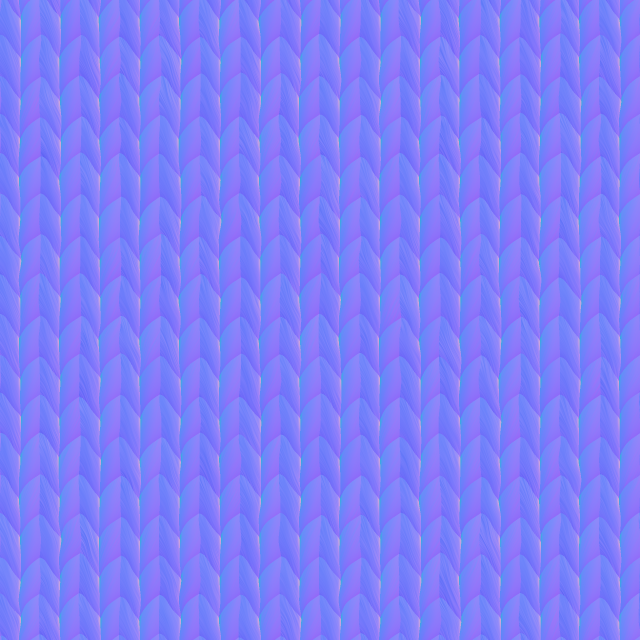
Write a Shadertoy shader that draws this texture map.

```glsl
// Tangent-space normal map of stockinette knitting: 16 columns by 16 rows of paired,
// leaf-shaped strands meeting in upward chevrons. Each strand gets analytic slopes
// from its local coordinates, plus fine fibres; all hashes wrap so the tile is seamless.

const float STITCHES = 16.0;

float hash(vec2 p) {
    vec3 q = fract(vec3(p.xyx) * 0.1031);
    q += dot(q, q.yzx + 33.33);
    return fract((q.x + q.y) * q.z);
}

float stitchHash(vec2 cell, float seed) {
    return hash(mod(cell, STITCHES) + seed);
}

// Value noise that repeats after the given whole period.
float wrapNoise(vec2 p, float period) {
    vec2 i = floor(p), f = fract(p);
    f = f * f * (3.0 - 2.0 * f);
    vec2 a = mod(i, period), b = mod(i + 1.0, period);
    return mix(mix(hash(a), hash(vec2(b.x, a.y)), f.x),
               mix(hash(vec2(a.x, b.y)), hash(b), f.x), f.y);
}

// Height offset of a stitch's lower rim, varied per stitch.
float rimJitter(float column, float row) {
    return 0.13 * stitchHash(vec2(column, row), 3.0);
}

vec3 knitNormal(vec2 uv) {
    vec2 p = uv * STITCHES;
    p.x += 0.07 * (wrapNoise(p * 2.0, 2.0 * STITCHES) - 0.5);

    // Column, leg side, and distance from the chevron's spine (0) to the groove (1).
    float column = floor(p.x + 0.5);
    float side = p.x < column ? -1.0 : 1.0;
    float u = 2.0 * abs(p.x - column);

    // Sloping rounded shoulders turn straight rows into chevrons.
    float drop = side < 0.0 ? 0.33 * u + 0.24 * pow(u, 4.0)
                            : 0.50 * u - 0.06 * sin(6.2832 * u) + 0.12 * pow(u, 9.0);
    float y = p.y - 0.06 + drop;
    float row = floor(y);
    if (y - row < rimJitter(column, row)) row -= 1.0;
    float low = row + rimJitter(column, row);
    float high = row + 1.0 + rimJitter(column, row + 1.0);
    float v = (y - low) / (high - low);

    // Rounded cross-section of the leaning strand: two facets with a soft ridge.
    vec2 cell = vec2(column, row);
    float variation = stitchHash(cell, 21.0 + side);
    float ridge = side < 0.0 ? 0.55 : 0.62;
    float across = smoothstep(ridge - 0.38, ridge + 0.38, u + 0.35 * (v - 0.5)) - 0.5;
    vec2 slope = vec2(side * (side < 0.0 ? 0.25 : 0.23) * across,
                      0.15 * (v - 0.5) + 0.03 * across);
    slope += 0.05 * (vec2(variation, stitchHash(cell, 40.0 + side)) - 0.5);

    // Steep shoulder into the groove, and a tuck under the next strand.
    float groove = pow(u, side < 0.0 ? 9.0 : 14.0) * (0.25 + 0.75 * v * v);
    slope += groove * vec2(side * (side < 0.0 ? 0.36 : 0.65), 0.12);
    float junction = smoothstep(0.86, 1.0, u) * smoothstep(0.62, 0.95, v);
    slope += junction * vec2(side * 0.3, 0.25);
    slope.y -= 0.07 * pow(1.0 - v, 8.0);

    // Fibres fan from the spine's tip towards the groove; the right leg is rougher.
    float fibre = u + 1.25 * v + 0.18 * sin(3.1416 * v) * (1.0 - u);
    vec2 offset = floor(64.0 * vec2(variation, stitchHash(cell, 57.0)));
    float strands = wrapNoise(vec2(fibre * 20.0, v * 2.5) + offset, 64.0) - 0.5;
    float fine = wrapNoise(vec2(fibre * 37.0, v * 4.0) + offset, 64.0) - 0.5;
    float worn = smoothstep(0.2, 0.9, wrapNoise(p * 2.0 + 7.0, 2.0 * STITCHES));
    float rough = (side < 0.0 ? 0.09 : 0.17) * (0.45 + 0.55 * variation) * (0.6 + worn);
    slope += rough * (strands + 0.8 * fine) * vec2(side, 0.5);

    return normalize(vec3(slope, 1.0));
}

void mainImage(out vec4 fragColor, in vec2 fragCoord) {
    // Average a 3 by 3 grid of samples to smooth the overlapping rims.
    vec3 normal = vec3(0.0);
    for (int j = 0; j < 3; j++)
        for (int i = 0; i < 3; i++) {
            vec2 shift = (vec2(i, j) - 1.0) / 3.0;
            normal += knitNormal((fragCoord + shift) / iResolution.xy) / 9.0;
        }
    fragColor = vec4(0.5 + normal * vec3(0.5, 0.5, 0.485), 1.0);
}
```
